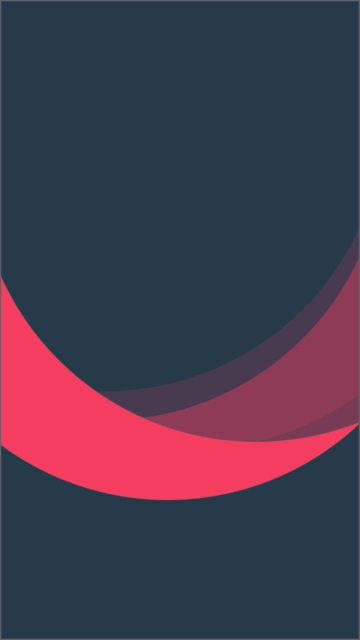
This background is drawn by a Shadertoy shader. Its source:

```glsl
const vec3 NAVY  = vec3(0.149, 0.229, 0.291);
const vec3 PLUM  = vec3(0.282, 0.229, 0.310);
const vec3 MAUVE = vec3(0.552, 0.233, 0.343);
const vec3 WINE  = vec3(0.470, 0.233, 0.333);
const vec3 CORAL = vec3(0.960, 0.238, 0.373);
const vec3 GREY  = vec3(0.385, 0.385, 0.400);
const float RADIUS = 0.7766;

// Signed distance to a round-bottomed bowl with open, straight sides
float bowl(vec2 p, vec2 centre, float radius) {
    vec2 q = p - centre;
    return length(vec2(q.x, min(q.y, 0.0))) - radius;
}

// Antialiased coverage of the negative side of a distance
float fill(float d, float pixel) {
    return clamp(0.5 - d / pixel, 0.0, 1.0);
}

// Distance inward from the nearest canvas edge
float edgeDistance(vec2 p, vec2 size) {
    vec2 d = min(p, size - p);
    return min(d.x, d.y);
}

void mainImage(out vec4 fragColor, in vec2 fragCoord) {
    // Canvas width is one unit
    float pixel = 1.0 / iResolution.x;
    vec2 p = fragCoord * pixel;
    vec2 size = iResolution.xy * pixel;

    // Overlapping bowls of equal radius
    float plumRim  = bowl(p, vec2(0.2917, 1.4676), RADIUS);
    float mauveRim = bowl(p, vec2(0.2917, 1.3866), RADIUS);
    float wineRim  = bowl(p, vec2(0.5370, 1.3079), RADIUS);
    float coralTop = bowl(p, vec2(0.7118, 1.3275), RADIUS);
    float coralLow = bowl(p, vec2(0.4653, 1.1655), RADIUS);

    // Translucent bands inside the upper bowl
    vec3 bands = mix(NAVY, PLUM, fill(-plumRim, pixel));
    bands = mix(bands, MAUVE, fill(-mauveRim, pixel));
    bands = mix(bands, WINE, fill(-wineRim, pixel) * fill(-mauveRim, pixel));
    vec3 color = mix(NAVY, bands, fill(coralTop, pixel));

    // Bright crescent with a faint grey rim
    float crescent = max(coralLow, -coralTop);
    color = mix(color, CORAL, fill(crescent, pixel));
    color = mix(color, GREY, 0.4 * fill(abs(crescent) - 0.0012, pixel));

    // Hairline frame
    float frame = edgeDistance(p, size) - 1.0 / 288.0;
    color = mix(color, GREY, fill(frame, pixel));

    fragColor = vec4(color, 1.0);
}
```
